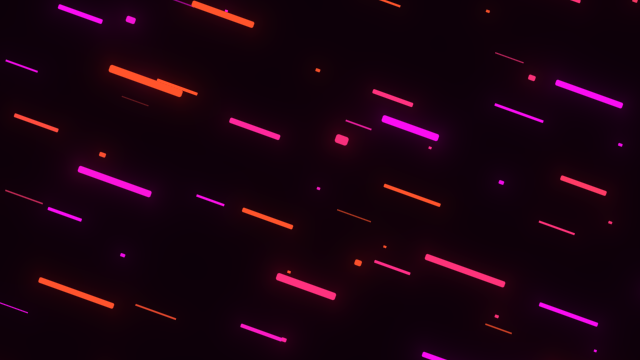
Reproduce this background procedurally as a WebGL 1 fragment shader.

```glsl
precision highp float;

// Neon streaks and small chips drifting down a shared diagonal over near-black plum.
// Every shape is a rounded box with an exponential halo, scattered by a
// low-discrepancy sequence with jitter and layered from thin to thick.

uniform vec2 u_resolution;

const int STREAK_COUNT = 38;
const int CHIP_COUNT = 26;
const float TILT = -0.345;          // radians, falling to the right
const float HALO_RADIUS = 0.035;    // in canvas heights
const float HALO_GAIN = 6.0;        // halo strength per unit of thickness

const vec3 BACKDROP = vec3(0.047, 0.0, 0.034);
const vec3 ORANGE = vec3(1.0, 0.33, 0.17);
const vec3 PINK = vec3(1.0, 0.20, 0.48);
const vec3 MAGENTA = vec3(0.98, 0.05, 0.95);

float hash(float index, float salt) {
    return fract(sin(index * 12.9898 + salt * 78.233) * 43758.5453);
}

vec2 rotate(vec2 v, float angle) {
    float c = cos(angle);
    float s = sin(angle);
    return vec2(c * v.x + s * v.y, c * v.y - s * v.x);
}

float roundedBox(vec2 p, vec2 halfSize, float radius) {
    vec2 q = abs(p) - halfSize + radius;
    return length(max(q, 0.0)) + min(max(q.x, q.y), 0.0) - radius;
}

// Orange to pink to magenta, with flat ends so each hue gets a clear share.
vec3 neonRamp(float t) {
    vec3 warm = mix(ORANGE, PINK, smoothstep(0.20, 0.45, t));
    return mix(warm, MAGENTA, smoothstep(0.52, 0.76, t));
}

// Evenly spread position, slightly beyond the canvas edges.
vec2 scatter(float index, float salt, float aspect) {
    vec2 even = fract(index * vec2(0.7549, 0.5698) + vec2(hash(salt, 1.0), hash(salt, 2.0)));
    vec2 jitter = vec2(hash(index, salt), hash(index, salt + 1.0)) - 0.5;
    vec2 spot = even * 1.08 - 0.04 + jitter * 0.14;
    return spot * vec2(aspect, 1.0);
}

// Lays one glowing bar over the colour so far.
vec3 addBar(vec3 base, vec2 offset, vec2 size, vec3 tint, float opacity, float pixel) {
    vec2 halfSize = 0.5 * size;
    float dist = roundedBox(rotate(offset, TILT), halfSize, 0.6 * halfSize.y);
    float halo = HALO_GAIN * size.y * exp(-max(dist, 0.0) / HALO_RADIUS);
    float cover = smoothstep(0.8 * pixel, -0.8 * pixel, dist);
    return mix(base + tint * tint * halo * opacity, tint, cover * opacity);
}

vec3 addStreaks(vec3 color, vec2 p, float aspect, float pixel) {
    for (int i = 0; i < STREAK_COUNT; i++) {
        float id = float(i);
        float depth = pow((id + 0.5) / float(STREAK_COUNT), 1.5);
        float thickness = mix(0.003, 0.022, depth);
        float span = mix(0.08, 0.23, depth) * mix(0.75, 1.25, hash(id, 5.0));
        float faint = mix(0.25, 1.0, hash(id, 6.0));
        float opacity = mix(faint, 1.0, smoothstep(0.0, 0.15, depth));
        vec3 tint = neonRamp(fract(id * 0.618 + 0.3));
        vec2 offset = p - scatter(id, 3.0, aspect);
        color = addBar(color, offset, vec2(span, thickness), tint, opacity, pixel);
    }
    return color;
}

vec3 addChips(vec3 color, vec2 p, float aspect, float pixel) {
    for (int i = 0; i < CHIP_COUNT; i++) {
        float id = float(i);
        float grade = (id + 0.5) / float(CHIP_COUNT);
        float thickness = mix(0.006, 0.026, pow(grade, 4.0)) + 0.005 * grade * (1.0 - grade);
        vec2 size = thickness * vec2(mix(1.2, 1.6, hash(id, 9.0)), 1.0);
        vec3 tint = neonRamp(fract(id * 0.618 + 0.1));
        vec2 offset = p - scatter(id, 11.0, aspect);
        color = addBar(color, offset, size, tint, 0.95, pixel);
    }
    return color;
}

void main() {
    float pixel = 1.0 / u_resolution.y;
    float aspect = u_resolution.x * pixel;
    vec2 p = gl_FragCoord.xy * pixel;

    vec3 color = addChips(BACKDROP, p, aspect, pixel);
    color = addStreaks(color, p, aspect, pixel);
    gl_FragColor = vec4(color, 1.0);
}
```
